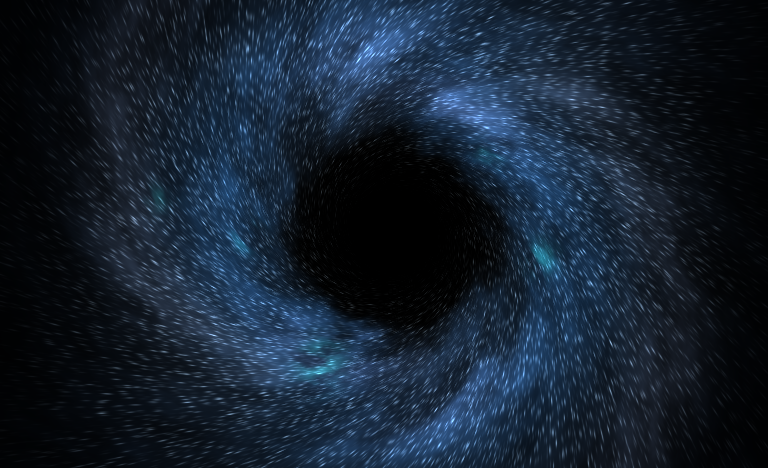
Give the GLSL for this background, as a Shadertoy shader.

```glsl
// A dark void circled by two blue spiral arms and swirling star streaks.
const float TAU = 6.2831853;

float hash(vec2 p) {
    return fract(sin(dot(p, vec2(127.1, 311.7))) * 43758.5453);
}

float noise(vec2 p) {
    vec2 i = floor(p), f = fract(p);
    f = f * f * (3.0 - 2.0 * f);
    return mix(mix(hash(i), hash(i + vec2(1, 0)), f.x),
               mix(hash(i + vec2(0, 1)), hash(i + vec2(1, 1)), f.x), f.y);
}

float fbm(vec2 p) {
    float sum = 0.0, amp = 0.52;
    for (int i = 0; i < 5; i++) {
        sum += amp * noise(p);
        p = mat2(1.6, 1.2, -1.2, 1.6) * p + 7.3;
        amp *= 0.5;
    }
    return sum;
}

float bell(float x, float width) {
    return exp(-x * x / (width * width));
}

// Star dashes in sheared polar cells: curved near the void, radial far out.
float streaks(float r, float angle, float count, float seed) {
    float shear = 0.4 / r;
    vec2 cell = vec2(fract((angle - shear) / TAU) * count, log(r) * 20.0);
    cell.y += 9.0 * hash(vec2(floor(cell.x), seed));
    vec2 id = floor(cell), f = fract(cell);
    float rnd = hash(id + seed * 17.0);
    float across = (f.x - mix(0.3, 0.7, hash(id + seed + 3.7)))
                 * TAU / count * r / sqrt(1.0 + shear * shear);
    float window = smoothstep(0.0, 0.2, f.x) * smoothstep(1.0, 0.8, f.x);
    return bell(across, 0.0015) * bell(f.y - 0.5, 0.22) * window * pow(rnd, 4.0);
}

// One arm; s is the clockwise angle from its root below the void.
vec3 spiralArm(vec2 p, float r, float cloud) {
    float s = mod(0.3 - atan(p.y, p.x) - TAU / 4.0, TAU) - 0.3;
    float ridge = r - 0.27 - 0.055 * s + 0.05 * (cloud - 0.5);
    float span = smoothstep(-0.3, 0.4, s) * smoothstep(4.3, 2.8, s);
    float violet = bell(s - 0.4, 0.5) * bell(ridge - 0.01, 0.045)
                 + 0.6 * bell(s - 2.9, 0.5) * bell(ridge + 0.03, 0.08);
    float dust = bell(r - 0.27 - 0.19 * s, 0.085)
               * smoothstep(0.2, 0.9, s) * smoothstep(3.2, 2.1, s);
    return vec3(0.025, 0.105, 0.19) * span * bell(ridge, 0.12) * (0.55 + 0.5 * cloud)
         + vec3(0.17, 0.19, 0.28) * violet * (0.4 + 0.7 * cloud)
         + vec3(0.085, 0.09, 0.11) * dust * (0.35 + 0.8 * cloud);
}

void mainImage(out vec4 fragColor, in vec2 fragCoord) {
    vec2 screen = (fragCoord - 0.5 * iResolution.xy) / iResolution.y;
    vec2 p = screen - vec2(0.023, 0.006);
    float r = max(length(p), 0.02), angle = atan(p.y, p.x);

    // Clouds dragged around the centre
    float turn = 0.9 * log(r), c = cos(turn), d = sin(turn);
    vec2 swirled = mat2(c, d, -d, c) * p;
    float cloud = smoothstep(0.25, 0.75, fbm(swirled * 10.0 + 3.0));
    float wisps = fbm(swirled * 24.0 + 11.0);

    // Deep haze and both arms
    vec3 color = vec3(0.014, 0.028, 0.048) * (0.7 + 0.6 * cloud);
    color += vec3(0.055, 0.077, 0.10) * bell(r - 0.38, 0.26) * (0.6 + 0.5 * cloud);
    for (int i = 0; i < 2; i++)
        color += spiralArm(i == 0 ? p : -p, r, cloud);
    color *= 0.65 + 0.7 * wisps;

    // Teal knots
    float knots = bell(length(p - vec2(-0.16, -0.283)), 0.045)
                + 0.7 * bell(length(p - vec2(-0.32, -0.01)), 0.03)
                + 0.6 * bell(length(p - vec2(0.20, 0.164)), 0.03)
                + 0.8 * bell(length(p - vec2(0.31, -0.06)), 0.035)
                + 0.4 * bell(length(p - vec2(-0.50, 0.07)), 0.03);
    color += vec3(0.06, 0.34, 0.31) * knots * smoothstep(0.35, 0.7, wisps);

    // Ragged rim of the void
    float rim = length(p + vec2(0.0, 0.015)) + 0.03 * (cloud - 0.5) + 0.05 * (wisps - 0.5);
    color *= smoothstep(0.18, 0.26, rim);

    // Star layers, the finest ones kept to the outside
    float stars = 0.0;
    for (int i = 0; i < 5; i++) {
        float layer = float(i);
        float fade = smoothstep(0.08 + 0.03 * layer, 0.24 + 0.07 * layer, r);
        stars += fade * streaks(r, angle, 120.0 + 80.0 * layer, layer + 1.0);
    }
    color += stars * (vec3(0.27, 0.31, 0.34) + 0.6 * color)
           * (1.0 - 0.5 * smoothstep(0.5, 0.9, r));

    // Darker sides
    color *= 1.0 - 0.75 * smoothstep(0.5, 0.86, abs(screen.x));
    fragColor = vec4(color, 1.0);
}
```
